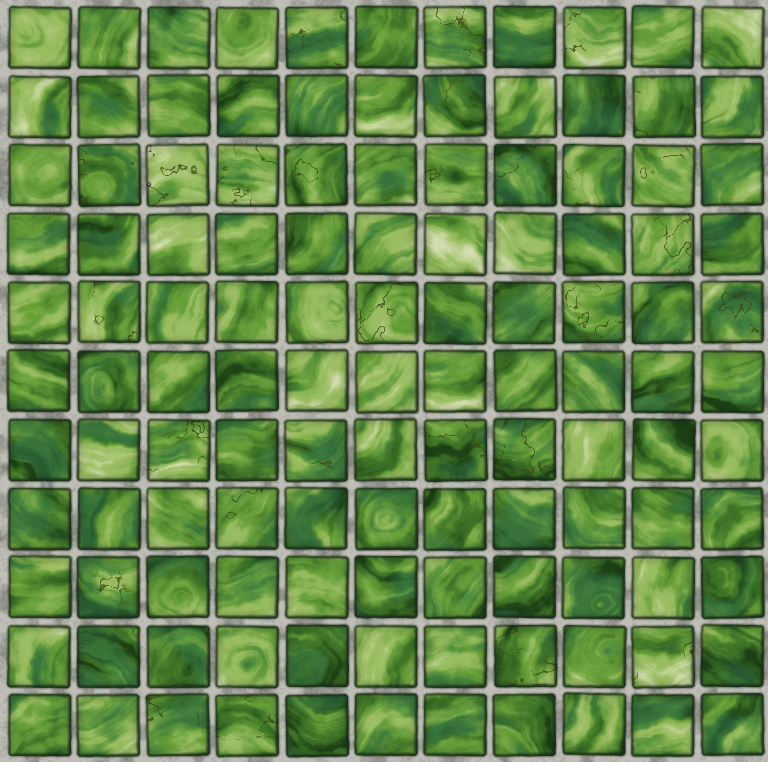
A WebGL 2 fragment shader for this texture:

```glsl
#version 300 es
precision highp float;
// Eleven by eleven mosaic of green mother-of-pearl tiles set in pale grout.
uniform vec2 u_resolution;
out vec4 fragColor;

const float TILE_COUNT = 11.0;
const vec2 GRID_ORIGIN = vec2(0.0062, 0.0035);
const vec2 GRID_PITCH = vec2(0.0903, 0.0902);
const float TILE_HALF = 0.453;
const float CORNER_RADIUS = 0.055;

const vec3 DEEP_GREEN = vec3(0.11, 0.25, 0.08);
const vec3 DARK_GREEN = vec3(0.24, 0.45, 0.15);
const vec3 LEAF_GREEN = vec3(0.40, 0.62, 0.22);
const vec3 LIGHT_GREEN = vec3(0.60, 0.74, 0.38);
const vec3 PEARL = vec3(0.82, 0.87, 0.68);
const vec3 TEAL = vec3(0.20, 0.46, 0.30);
const vec3 RIM = vec3(0.09, 0.17, 0.09);
const vec3 SCAR = vec3(0.23, 0.27, 0.08);
const vec3 GROUT_LIGHT = vec3(0.75, 0.75, 0.72);
const vec3 GROUT_DARK = vec3(0.50, 0.51, 0.48);

float hash(vec2 p) {
  vec3 q = fract(p.xyx * 0.1031);
  q += dot(q, q.yzx + 33.33);
  return fract((q.x + q.y) * q.z);
}

float noise(vec2 p) {
  vec2 i = floor(p), f = fract(p);
  f = f * f * (3.0 - 2.0 * f);
  float low = mix(hash(i), hash(i + vec2(1, 0)), f.x);
  float high = mix(hash(i + vec2(0, 1)), hash(i + vec2(1, 1)), f.x);
  return mix(low, high, f.y);
}

float fbm(vec2 p) {
  float sum = 0.0, weight = 0.533;
  for (int i = 0; i < 4; i++) {
    sum += weight * noise(p);
    p = p * 2.03 + 11.7;
    weight *= 0.5;
  }
  return sum;
}

vec2 rotate(vec2 p, float angle) {
  float c = cos(angle), s = sin(angle);
  return vec2(c * p.x - s * p.y, s * p.x + c * p.y);
}

float roundedBox(vec2 p, float halfSize, float radius) {
  vec2 d = abs(p) - halfSize + radius;
  return length(max(d, 0.0)) + min(max(d.x, d.y), 0.0) - radius;
}

// Coordinates along (x) and across (y) the shell layers of one tile.
vec2 layerCoords(vec2 p, vec2 id, vec2 seed) {
  p += 0.30 * (vec2(fbm(p * 2.2 + seed), fbm(p * 2.2 + seed + 31.0)) - 0.5);
  vec2 q = rotate(p, -1.4 + 2.2 * hash(id + 3.1));
  float bend = 2.2 * (hash(id + 5.7) - 0.5);
  vec2 centre = 0.5 * vec2(hash(id + 8.3), hash(id + 9.9)) - 0.25;
  float ringed = step(0.86, hash(id + 12.4));
  return vec2(q.x, mix(q.y + bend * q.x * q.x, length(p - centre), ringed));
}

vec3 greenRamp(float tone) {
  vec3 c = mix(DEEP_GREEN, DARK_GREEN, smoothstep(0.0, 0.30, tone));
  c = mix(c, LEAF_GREEN, smoothstep(0.27, 0.55, tone));
  c = mix(c, LIGHT_GREEN, smoothstep(0.52, 0.80, tone));
  return mix(c, PEARL, smoothstep(0.80, 1.15, tone));
}

vec3 shellColor(vec2 p, vec2 id) {
  vec2 seed = 40.0 * vec2(hash(id + 1.3), hash(id + 2.9)) + 5.0;
  vec2 layer = layerCoords(p, id, seed);
  float wide = noise(layer * vec2(1.1, 4.6) + seed);
  float fine = noise(layer * vec2(2.0, 15.0) + seed + 7.0);
  float hair = noise(layer * vec2(5.0, 42.0) + seed + 19.0);
  float cloud = fbm(p * 4.0 + seed + 23.0);
  float tone = 0.53 + 0.36 * (hash(id + 15.2) - 0.5) + 0.75 * (wide - 0.5);
  tone += 0.25 * (fine - 0.5) + 0.09 * (hair - 0.5) + 0.45 * (cloud - 0.5);
  vec3 color = greenRamp(tone);
  // Bluish sheen in the darker layers
  float sheen = smoothstep(0.45, 0.75, noise(layer * vec2(1.5, 3.5) + seed + 29.0));
  color = mix(color, TEAL, 0.5 * sheen * smoothstep(0.75, 0.35, tone));
  // Thin brown growth scars on a few tiles
  float contour = abs(fbm(p * 2.6 + seed + 43.0) - 0.53);
  float patchMask = smoothstep(0.48, 0.62, noise(p * 2.5 + seed + 51.0));
  float scarred = step(0.72, hash(id + 18.6));
  float scar = smoothstep(0.018, 0.004, contour) * patchMask * scarred;
  return mix(color, SCAR, 0.75 * scar);
}

vec3 groutColor(vec2 grid, vec2 cell) {
  float grain = fbm(grid * 13.0) - 0.5 + 0.5 * (noise(grid * 38.0) - 0.5);
  vec2 a = abs(cell);
  float channel = smoothstep(0.44, 0.30, min(a.x, a.y));
  float wear = channel * smoothstep(0.30, 0.75, noise(grid * 5.0 + 60.0));
  return mix(GROUT_LIGHT, GROUT_DARK, clamp(0.7 * wear + 0.7 * grain, 0.0, 1.0));
}

void main() {
  vec2 grid = (gl_FragCoord.xy / u_resolution - GRID_ORIGIN) / GRID_PITCH;
  vec2 id = clamp(floor(grid), 0.0, TILE_COUNT - 1.0);
  vec2 cell = grid - id - 0.5;
  float pixel = 1.0 / (GRID_PITCH.y * min(u_resolution.x, u_resolution.y));

  // Hand-set placement
  vec2 shift = 0.024 * (vec2(hash(id + 21.5), hash(id + 24.1)) - 0.5);
  vec2 p = rotate(cell - shift, 0.04 * (hash(id + 27.8) - 0.5));
  float edge = roundedBox(p, TILE_HALF, CORNER_RADIUS);
  edge += 0.010 * (noise(grid * 9.0) - 0.5);

  // Rim is heavier toward the lower right
  float side = clamp(0.5 + 0.7 * (p.x - p.y), 0.0, 1.0);
  float rim = smoothstep(-mix(0.045, 0.075, side), -0.008, edge);
  vec3 tile = shellColor(p, id) * mix(0.86, 1.0, smoothstep(0.0, -0.16, edge));
  tile = mix(tile, RIM, rim * mix(0.65, 0.92, side));

  vec3 grout = groutColor(grid, cell);
  grout *= mix(0.72, 1.0, smoothstep(0.0, 0.035, edge));
  float coverage = smoothstep(0.7 * pixel, -0.7 * pixel, edge);
  fragColor = vec4(mix(grout, tile, coverage), 1.0);
}
```
